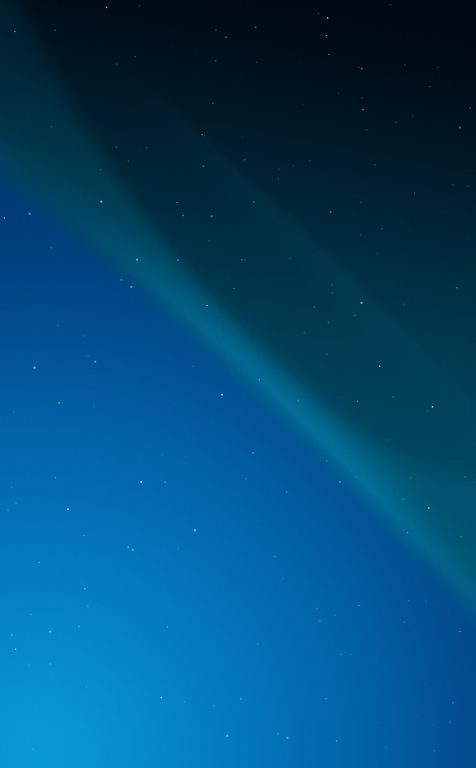
Reproduce this background procedurally as a Shadertoy shader.

```glsl
// Night sky: a teal aurora ribbon arcs over a glowing blue horizon under faint stars.

const vec3 SKY_DEEP  = vec3(0.000, 0.035, 0.075);
const vec3 SKY_TEAL  = vec3(0.000, 0.270, 0.370);
const vec3 GLOW_CORE = vec3(0.030, 0.610, 0.840);
const vec3 GLOW_MID  = vec3(0.010, 0.440, 0.720);
const vec3 GLOW_EDGE = vec3(0.000, 0.220, 0.455);
const vec3 RIBBON_DIM    = vec3(0.000, 0.270, 0.390);
const vec3 RIBBON_BRIGHT = vec3(0.010, 0.430, 0.600);
const vec3 VEIL_LIGHT    = vec3(0.000, 0.065, 0.075);
const vec3 STAR_COLOR    = vec3(0.650, 0.880, 0.950);

vec2 hash2(vec2 p) {
    vec3 q = fract(p.xyx * vec3(0.1031, 0.1030, 0.0973));
    q += dot(q, q.yzx + 33.33);
    return fract((q.xx + q.yz) * q.zy);
}

float gradientNoise(vec2 p) {
    vec2 cell = floor(p), f = fract(p);
    vec2 w = f * f * f * (f * (f * 6.0 - 15.0) + 10.0);
    vec4 corner;
    for (int i = 0; i < 4; i++) {
        vec2 o = vec2(i % 2, i / 2);
        corner[i] = dot(hash2(cell + o) * 2.0 - 1.0, f - o);
    }
    vec2 rows = mix(corner.xz, corner.yw, w.x);
    return mix(rows.x, rows.y, w.y);
}

// Gently falling parabola: start height, slope and bend.
float arc(float x, float start, float slope, float bend) {
    return start - x * (slope + bend * x);
}

// Bell curve with a separate softness on each side.
float bell(float d, float below, float above) {
    float t = d / (d < 0.0 ? below : above);
    return exp(-t * t);
}

vec3 upperSky(vec2 uv) {
    float height = uv.y + 0.12 * (uv.x - 0.6);
    return mix(SKY_DEEP, SKY_TEAL, 1.0 - smoothstep(0.4, 1.05, height));
}

vec3 horizonGlow(vec2 p) {
    float d = length(p - vec2(0.05, 0.02));
    vec3 inner = mix(GLOW_CORE, GLOW_MID, smoothstep(-0.05, 0.38, d));
    return mix(inner, GLOW_EDGE, smoothstep(0.25, 0.78, d));
}

// One scattered star per cell; most are too faint to show.
float starLayer(vec2 p, float cells, float density, float radius) {
    vec2 g = p * cells, id = floor(g);
    vec2 center = 0.15 + 0.7 * hash2(id + cells);
    vec2 trait = hash2(id + cells * 3.7 + 19.0);
    float d = length(fract(g) - center) / cells;
    float shine = step(trait.x, density) * mix(0.15, 0.9, pow(trait.y, 3.0));
    return shine * (1.0 - smoothstep(0.2 * radius, radius, d));
}

void mainImage(out vec4 fragColor, in vec2 fragCoord) {
    vec2 uv = fragCoord / iResolution.xy;
    vec2 p = vec2(uv.x * iResolution.x / iResolution.y, uv.y);

    // Height above the ribbon's lower edge, and the flared veil on top of it
    float h = uv.y - arc(uv.x, 0.785, 0.465, 0.108);
    float flare = uv.x - 0.57;
    float veilTop = 0.045 + 0.7 * flare * flare;
    float streak = gradientNoise(vec2(uv.x * 2.0, h * 22.0 / (0.6 + veilTop * 4.0)));

    // Dark sky with its translucent veil
    vec3 sky = upperSky(uv);
    float softness = 0.012 + 0.22 * veilTop;
    float veil = 1.0 - smoothstep(veilTop - softness, veilTop + softness * 0.5, h);
    sky += VEIL_LIGHT * veil * (0.9 + 0.35 * streak);

    // Thin outer strand
    float strand = uv.y - arc(uv.x, 1.05, 0.52, 0.064);
    float strandFade = smoothstep(0.2, 0.55, uv.x) * (1.0 - 0.6 * smoothstep(0.7, 1.0, uv.x));
    sky += VEIL_LIGHT * 0.4 * strandFade * bell(strand, 0.045, 0.009);

    // Blue glow below the ribbon
    vec3 color = mix(horizonGlow(p), sky, smoothstep(-0.035, 0.025, h));

    // Bright ribbon, strongest at the centre
    vec3 ribbonColor = mix(RIBBON_DIM, RIBBON_BRIGHT, smoothstep(0.0, 0.6, uv.x));
    float ribbonFade = mix(0.55, 0.85, smoothstep(0.0, 0.4, uv.x));
    ribbonFade *= 1.0 - 0.45 * smoothstep(0.75, 1.0, uv.x);
    float ribbon = bell(h - 0.008, 0.026, 0.038) * ribbonFade;
    color = mix(color, ribbonColor, ribbon * (1.0 + 0.2 * streak));

    // Stars, from sparse and large to dense and small
    float stars = 0.0;
    for (int i = 0; i < 3; i++) {
        float layer = float(i);
        float radius = max(0.0024 - 0.0004 * layer, 1.1 / iResolution.y);
        stars += starLayer(p, 9.0 + 11.0 * layer, 0.32 - 0.09 * layer, radius);
    }
    color = mix(color, STAR_COLOR, min(stars, 1.0));

    // Fine grain
    color += 0.008 * gradientNoise(p * 260.0);
    fragColor = vec4(clamp(color, 0.0, 1.0), 1.0);
}
```
